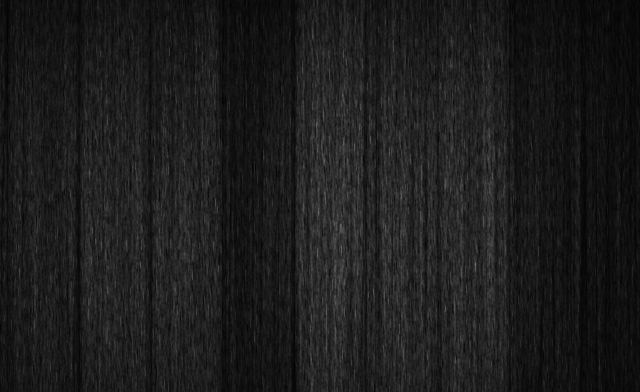
Reproduce this texture procedurally as a Shadertoy shader.

```glsl
#define PLANK_WIDTH 0.183
#define FIRST_SEAM 0.019
#define SEAM_DEPTH 0.66
#define STREAK_CONTRAST 0.62
#define THREAD_DEPTH 0.4
#define GRAIN_CONTRAST 0.85
#define FLECK_LAYERS 3
#define FLECK_CELL vec2(0.0125, 0.054)
#define FLECK_WIDTH 0.0009
#define FLECK_LIGHT 0.75
#define EXPOSURE 1.03

// Brightness of each board, left to right
const float BOARD_TONES[9] = float[9](
    0.140, 0.156, 0.148, 0.092, 0.172, 0.164, 0.172, 0.106, 0.084);

vec2 hash2(vec2 p) {
    vec3 q = fract(p.xyx * vec3(0.1031, 0.1030, 0.0973));
    q += dot(q, q.yzx + 33.33);
    return fract((q.xx + q.yz) * q.zy);
}

float cornerSlope(vec2 cell, vec2 offset) {
    float angle = 6.2832 * hash2(cell).x;
    return dot(vec2(cos(angle), sin(angle)), offset);
}

// Gradient noise, about -0.7 to 0.7
float gradientNoise(vec2 p) {
    vec2 i = floor(p), f = fract(p);
    vec2 u = f * f * f * (f * (f * 6.0 - 15.0) + 10.0);
    vec2 e = vec2(1.0, 0.0);
    float low = mix(cornerSlope(i, f), cornerSlope(i + e, f - e), u.x);
    float high = mix(cornerSlope(i + e.yx, f - e.yx),
                     cornerSlope(i + 1.0, f - 1.0), u.x);
    return mix(low, high, u.y);
}

// Long fibres running the height of the boards
float fibreStreaks(vec2 p) {
    return 0.25 * gradientNoise(p * vec2(15.0, 0.5) + 11.0)
         + 0.45 * gradientNoise(p * vec2(48.0, 0.8) + 37.0)
         + 0.80 * gradientNoise(p * vec2(135.0, 1.3) + 71.0);
}

// Thin continuous lines that fade in and out
float longThreads(vec2 p, float seed, float pixel) {
    float ridge = abs(gradientNoise(p * vec2(24.0, 0.3) + seed));
    float fade = smoothstep(-0.1, 0.3, gradientNoise(p * vec2(9.0, 1.2) + seed));
    return fade * (1.0 - smoothstep(0.0, 0.03 + 12.0 * pixel, ridge));
}

// Short, upright pores over a fine tooth
float poreGrain(vec2 p) {
    p.x += 0.02 * p.y + 0.001 * gradientNoise(p * vec2(20.0, 14.0));
    return 0.75 * gradientNoise(p * vec2(167.0, 33.0) + 5.0)
         + 0.50 * gradientNoise(p * vec2(223.0, 121.0) + 93.0);
}

// Crisp dashes scattered in staggered columns
float flecks(vec2 p, float pixel) {
    float amount = 0.0;
    for (int k = 0; k < FLECK_LAYERS; k++) {
        vec2 q = p / FLECK_CELL + float(k) * vec2(17.37, 41.73);
        q.y += 9.0 * hash2(vec2(floor(q.x), float(k) + 3.0)).x;
        vec2 cell = floor(q);
        vec2 place = hash2(cell + 7.0), look = hash2(cell + 151.0);
        vec2 d = (fract(q) - mix(vec2(0.22, 0.4), vec2(0.78, 0.6), place)) * FLECK_CELL;
        d.x += d.y * mix(-0.02, 0.07, look.x);
        float halfLength = mix(0.009, 0.020, place.x);
        float across = 1.0 - smoothstep(0.0, FLECK_WIDTH + 0.5 * pixel, abs(d.x));
        float along = 1.0 - smoothstep(0.6 * halfLength, halfLength, abs(d.y));
        amount += across * along * look.y * look.y * look.y;
    }
    return amount;
}

void mainImage(out vec4 fragColor, in vec2 fragCoord) {
    float pixel = 1.0 / iResolution.y;
    vec2 p = fragCoord * pixel;
    float side = fragCoord.x / iResolution.x - 0.5;

    // Boards, with streaky changes of tone at the joints
    float along = (p.x - FIRST_SEAM) / PLANK_WIDTH;
    int joint = int(floor(along + 0.5));
    float fromSeam = (along - float(joint)) * PLANK_WIDTH;
    vec2 character = hash2(vec2(float(joint) + 20.0, 4.0));
    float softness = mix(0.004, 0.03, character.y);
    float fray = 1.5 * softness * gradientNoise(p * vec2(70.0, 0.7) + 17.0);
    float tone = mix(BOARD_TONES[clamp(joint - 1, 0, 8)],
                     BOARD_TONES[clamp(joint, 0, 8)],
                     smoothstep(-softness, softness, fromSeam + fray));

    // Shaded joints with a thin black gap
    float strength = mix(0.55, 1.0, character.x);
    float shade = 0.75 * exp(-abs(fromSeam) / 0.008);
    float gap = 1.0 - smoothstep(0.001, 0.002 + pixel, abs(fromSeam));
    tone *= 1.0 - SEAM_DEPTH * strength * max(shade, gap);

    // Wood surface
    tone *= max(0.25, 1.0 + STREAK_CONTRAST * fibreStreaks(p));
    tone *= 1.0 - THREAD_DEPTH * longThreads(p, 53.0, pixel);
    tone *= 1.0 + 0.6 * THREAD_DEPTH * longThreads(p, 131.0, pixel);
    float value = tone * max(0.25, 1.0 + GRAIN_CONTRAST * poreGrain(p));
    value *= 1.0 - 0.6 * min(flecks(p + vec2(3.71, 5.13), pixel), 1.0);
    value += FLECK_LIGHT * flecks(p, pixel) * (0.02 + tone);

    // Light falls off to the sides and the top
    float lift = p.y - 0.42;
    value *= (1.0 - 0.9 * side * side) * (1.0 - 1.3 * lift * lift);

    fragColor = vec4(vec3(EXPOSURE * value - 0.003), 1.0);
}
```
